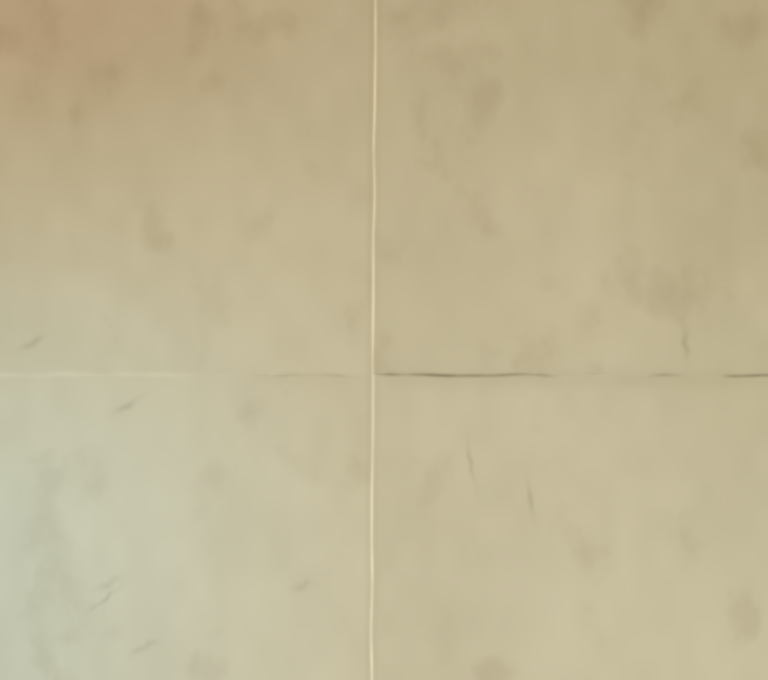
Give the GLSL for this texture, as a WebGL 1 fragment shader.

```glsl
precision highp float;
uniform vec2 u_resolution;

float hash(vec2 p) {
  p = fract(p * vec2(0.1031, 0.1137));
  p += dot(p, p.yx + 33.33);
  return fract((p.x + p.y) * p.x * 7.31);
}

float noise(vec2 p) {
  vec2 i = floor(p), f = fract(p);
  f = f * f * (3.0 - 2.0 * f);
  return mix(mix(hash(i), hash(i + vec2(1.0, 0.0)), f.x),
             mix(hash(i + vec2(0.0, 1.0)), hash(i + 1.0), f.x), f.y);
}

float fbm(vec2 p) {
  float sum = 0.0, amp = 0.5;
  for (int i = 0; i < 5; i++) {
    sum += amp * noise(p);
    p = mat2(1.6, 1.2, -1.2, 1.6) * p + 17.3;
    amp *= 0.5;
  }
  return sum;
}

// Soft line profile: 1 on the axis, fading with distance
float line(float d, float width) {
  return exp(-d * d / (width * width));
}

// Opacity along a seam, present between a and b
float span(float x, float a, float b) {
  return smoothstep(a - 0.01, a + 0.015, x) * (1.0 - smoothstep(b - 0.03, b + 0.01, x));
}

// Tapered scuff at the local position q
float scuff(vec2 q, float angle, float halfLength, float width) {
  float c = cos(angle), s = sin(angle);
  q = vec2(c * q.x + s * q.y, c * q.y - s * q.x);
  q.y += 0.004 * (noise(vec2(q.x * 90.0, angle * 9.0)) - 0.5);
  return exp(-pow(abs(q.x / halfLength), 2.0) - pow(abs(q.y / width), 2.0));
}

void main() {
  vec2 uv = gl_FragCoord.xy / u_resolution;
  vec2 p = gl_FragCoord.xy / u_resolution.y;
  float aspect = u_resolution.x / u_resolution.y;

  // Uneven light over the wall: warm upper left, cool lower left
  vec3 color = mix(vec3(0.778, 0.742, 0.618), vec3(0.728, 0.668, 0.528),
                   smoothstep(0.1, 1.05, uv.y));
  float cool = (1.0 - smoothstep(0.0, 0.55, uv.x)) * (1.0 - smoothstep(0.2, 0.8, uv.y));
  color = mix(color, vec3(0.775, 0.795, 0.715), 0.75 * cool);
  vec2 corner = (uv - vec2(0.0, 1.0)) * vec2(3.0, 6.0);
  color = mix(color, vec3(0.70, 0.575, 0.445), 0.6 * exp(-dot(corner, corner)));
  color -= 0.015 * smoothstep(0.7, 1.0, uv.x) * vec3(0.8, 0.7, 1.0);

  // Seams of the two by two panels, slightly crooked
  float seamX = 0.4835 + 0.005 * uv.y + 0.0016 * (noise(vec2(uv.y * 14.0, 3.0)) - 0.5);
  float seamY = 0.450 - 0.003 * uv.x + 0.003 * (noise(vec2(uv.x * 22.0, 8.0)) - 0.5);
  float dx = (uv.x - seamX) * aspect;
  float dy = uv.y - seamY;

  // Cloudy stains, shifted per panel
  vec2 panel = step(vec2(0.0), vec2(dx, dy));
  vec2 shift = panel * vec2(31.7, 47.3);
  color += 0.045 * (fbm(p * 5.0 + shift) - 0.47);
  float stain = smoothstep(0.54, 0.82, fbm(p * vec2(13.0, 10.0) + shift + 60.0));
  color -= 0.038 * stain * vec3(0.9, 1.0, 1.0);
  color += 0.016 * (noise(p * vec2(34.0, 22.0) + shift) - 0.5);

  // Scattered scuffs, diagonal on the left and upright on the right
  for (int i = 0; i < 9; i++) {
    float k = float(i);
    vec2 center = vec2(hash(vec2(k * 13.0 + 2.0, 41.0)) * aspect,
                       hash(vec2(k * 29.0 + 7.0, 73.0)) * 0.85);
    float rnd = hash(vec2(k * 17.0 + 3.0, 19.0));
    float angle = mix(0.5, 1.6, step(0.5 * aspect, center.x)) + 0.4 * (rnd - 0.5);
    float mark = scuff(p - center, angle, 0.008 + 0.022 * rnd, 0.0035 + 0.004 * (1.0 - rnd));
    color -= 0.07 * mark * (0.3 + 0.7 * noise(p * 70.0)) * vec3(1.0, 1.0, 0.95);
  }

  // Horizontal seam: pale on the left, broken dark crack on the right
  float wear = 0.3 + 0.8 * noise(vec2(uv.x * 55.0, 21.0));
  color += 0.03 * span(uv.x, -0.05, 0.26) * line(dy, 0.004) * wear;
  color -= 0.035 * span(uv.x, 0.36, 0.475) * line(dy, 0.0035) * wear;
  float crack = span(uv.x, 0.495, 0.73) * (1.0 - 0.5 * smoothstep(0.56, 0.72, uv.x))
              + 0.7 * span(uv.x, 0.85, 0.89) + 0.9 * span(uv.x, 0.945, 1.1);
  color -= 0.15 * crack * line(dy, 0.0028) * wear * vec3(1.0, 1.0, 0.9);
  color -= 0.018 * smoothstep(0.49, 0.52, uv.x) * line(dy + 0.006, 0.014);

  // Vertical seam: thin pale ridge of uneven strength, faintly shaded beside it
  float ridge = 0.55 + 0.6 * noise(vec2(uv.y * 30.0, 55.0));
  color -= 0.018 * (line(dx + 0.006, 0.004) + 0.6 * line(dx - 0.006, 0.004));
  color += 0.115 * ridge * line(dx, 0.0023) * vec3(1.0, 0.97, 0.85);

  gl_FragColor = vec4(clamp(color, 0.0, 1.0), 1.0);
}
```
